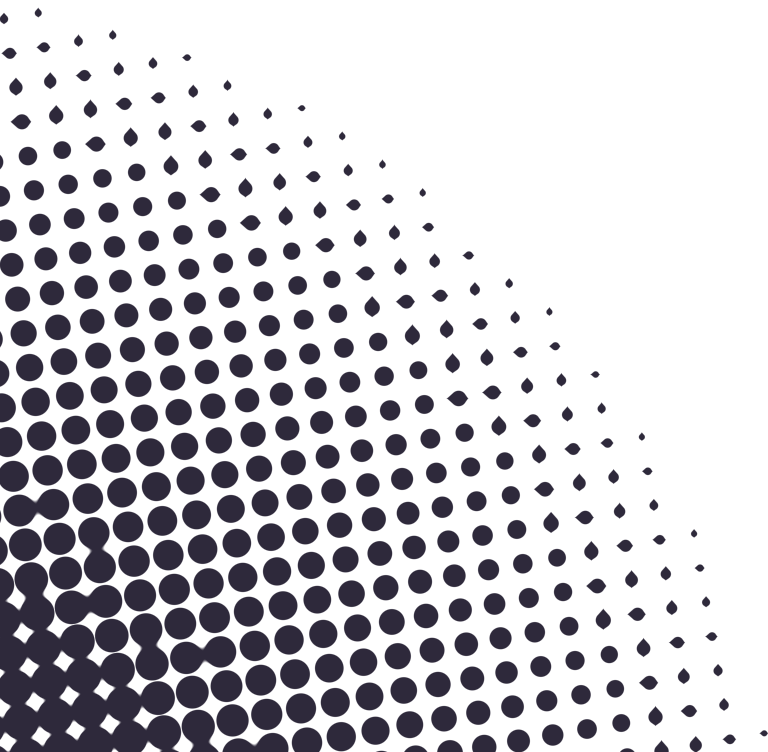
Reproduce this background procedurally as a Shadertoy shader.

```glsl
// A halftone fan: dark dots on a tilted square grid, their area fading with the
// distance from a centre beyond the lower left corner. Small dots become pointed
// drops; large ones grow necks, then fuse into a solid with small white holes.

const vec3 PAPER = vec3(1.0);
const vec3 INK = vec3(0.18, 0.16, 0.23);

// Lengths in canvas heights
const vec2 CENTRE = vec2(-0.239, -0.262);
const vec2 GRID_ORIGIN = vec2(0.0292, 0.838);
const float PITCH = 0.04624;
const float TILT = 0.1731;
const float FADE_END = 1.317;     // where the dot area would reach zero
const float FADE_RATE = 0.311;    // squared dot radius per length
const float DOT_LIMIT = 1.289;    // no dots beyond this distance
const float NECK_LIMIT = 0.662;   // some neighbours join inside this
const float SOLID_LIMIT = 0.546;  // all neighbours join inside this

// Lengths in grid cells
const float MAX_RADIUS = 0.51;
const float DROP_RADIUS = 0.247;  // smaller dots are drawn as drops
const float NECK_BLEND = 0.30;
const float SOLID_BLEND = 0.15;

// Drop proportions, relative to the dot radius
const float DROP_BODY = 0.9;
const float FRONT_TIP = 1.5;
const float BACK_TIP = 1.22;

// Grid axes: along a row, and down a column
const vec2 ROW = vec2(cos(TILT), sin(TILT));
const vec2 COLUMN = vec2(sin(TILT), -cos(TILT));

float distanceFromCentre(vec2 grid) {
    vec2 place = GRID_ORIGIN + PITCH * (ROW * grid.x + COLUMN * grid.y);
    return length(place - CENTRE);
}

// Circle hulled with a tip at each end of the x axis
float dropDistance(vec2 p, float radius) {
    float sine = 1.0 / (p.x > 0.0 ? FRONT_TIP : BACK_TIP);
    float cosine = sqrt(1.0 - sine * sine);
    p = abs(p);
    bool onCone = p.x * cosine > p.y * sine;
    return (onCone ? dot(p, vec2(sine, cosine)) : length(p)) - radius;
}

float dotDistance(vec2 grid, vec2 cell) {
    float range = distanceFromCentre(cell);
    if (range > DOT_LIMIT) return 1.0;

    float radius = min(sqrt(FADE_RATE * (FADE_END - range)), MAX_RADIUS);
    vec2 offset = grid - cell;
    if (radius > DROP_RADIUS) return length(offset) - radius;

    // Drops point left or up in a seven-step cycle
    vec2 p = ROW * offset.x + COLUMN * offset.y;
    bool sideways = mod(3.0 * cell.y - 2.0 * cell.x + 1.5, 7.0) < 3.0;
    return dropDistance(sideways ? vec2(-p.x, p.y) : p.yx, radius * DROP_BODY);
}

float smoothUnion(float a, float b, float blend) {
    float overlap = max(blend - abs(a - b), 0.0);
    return min(a, b) - 0.25 * overlap * overlap / max(blend, 1e-4);
}

// Blend width for the edge from a cell to its neighbour along the step
float edgeBlend(vec2 cell, vec2 stepTo) {
    float range = distanceFromCentre(cell + 0.5 * stepTo);
    if (range < SOLID_LIMIT) return SOLID_BLEND;
    float slot = floor(mod(cell.y - 3.0 * cell.x + 0.5, 7.0));
    float neckSlot = stepTo.x > 0.5 ? 3.0 : 5.0;
    bool joined = range < NECK_LIMIT && slot == neckSlot;
    return joined ? NECK_BLEND : 0.0;
}

float halftoneDistance(vec2 grid) {
    vec2 cell = floor(grid);
    vec2 right = vec2(1.0, 0.0);
    vec2 down = vec2(0.0, 1.0);

    // Four corner dots of the current grid square
    float a = dotDistance(grid, cell);
    float b = dotDistance(grid, cell + right);
    float c = dotDistance(grid, cell + down);
    float d = dotDistance(grid, cell + right + down);

    // Its four edges
    float rows = min(smoothUnion(a, b, edgeBlend(cell, right)),
                     smoothUnion(c, d, edgeBlend(cell + down, right)));
    float columns = min(smoothUnion(a, c, edgeBlend(cell, down)),
                        smoothUnion(b, d, edgeBlend(cell + right, down)));
    return min(rows, columns);
}

void mainImage(out vec4 fragColor, in vec2 fragCoord) {
    vec2 fromOrigin = fragCoord / iResolution.y - GRID_ORIGIN;
    vec2 grid = vec2(dot(fromOrigin, ROW), dot(fromOrigin, COLUMN)) / PITCH;

    float softness = 0.75 / (iResolution.y * PITCH);
    float paper = smoothstep(-softness, softness, halftoneDistance(grid));
    fragColor = vec4(mix(INK, PAPER, paper), 1.0);
}
```
